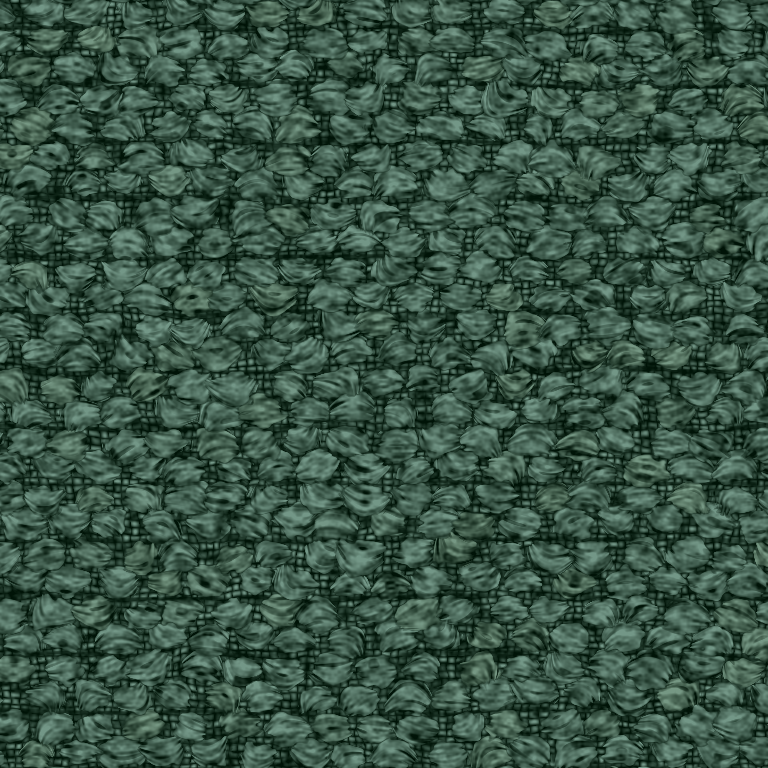
Write a WebGL 1 fragment shader that draws this texture.

```glsl
precision highp float;
// Green boucle cloth: staggered rows of fuzzy wool tufts over a fine dark weave.
// Rows come in pairs split by a thin seam; each tuft is a ragged, bent spindle of
// stretched-noise strands with dark creases, painted over its neighbours.

uniform vec2 u_resolution;

float hash(vec2 p) {
  vec3 q = fract(p.xyx * 0.1031);
  q += dot(q, q.yzx + 33.33);
  return fract((q.x + q.y) * q.z);
}

float noise(vec2 p) {
  vec2 cell = floor(p), f = fract(p);
  f = f * f * (3.0 - 2.0 * f);
  float low = mix(hash(cell), hash(cell + vec2(1.0, 0.0)), f.x);
  float high = mix(hash(cell + vec2(0.0, 1.0)), hash(cell + 1.0), f.x);
  return mix(low, high, f.y);
}

// Fine ground weave: short bars of thread, lying and upright in turn
float groundWeave(vec2 p) {
  vec2 drift = vec2(noise(p * 45.0 + 3.0), noise(p * 45.0 + 17.0));
  vec2 thread = p * vec2(92.0, 108.0) + 0.6 * drift;
  vec2 profile = abs(sin(3.14159 * thread));
  float over = mod(floor(thread.x) + floor(thread.y), 2.0);
  vec2 bar = pow(profile + 0.001, mix(vec2(0.3, 1.3), vec2(1.3, 0.6), over));
  float wear = 0.2 + 1.6 * noise(p * vec2(80.0, 120.0) + 9.0);
  return -0.03 + 0.68 * bar.x * bar.y * wear;
}

// Tuft seen from its centre (radius about 1): x is height, y is tone
vec2 tuft(vec2 d, vec2 id) {
  float angle = (hash(id + 11.3) - 0.5) * 1.4;
  float bend = (hash(id + 23.7) - 0.5) * 1.5;
  float c = cos(angle), s = sin(angle);
  vec2 local = vec2(c * d.x + s * d.y, c * d.y - s * d.x);
  float bow = bend * (min(local.x * local.x, 1.3) - 0.3);
  float across = (local.y + bow) / (1.2 - 0.5 * min(local.x * local.x, 1.2));

  vec2 seed = id * 17.0;
  float coarse = noise(vec2(local.x * 1.3, across * 3.4) + seed);
  float fine = noise(vec2(local.x * 2.4, across * 6.2) + seed + 50.0);
  float crease = smoothstep(0.32, 0.14, noise(vec2(local.x * 1.2, across * 3.8) + seed + 130.0));
  float strands = 0.42 * (coarse - 0.5) + 0.66 * (fine - 0.5);

  vec2 bowed = d + vec2(0.0, 0.3 * bow);
  float ragged = (noise(d * 2.3 + seed + 90.0) - 0.5) * 0.9 + (fine - 0.5) * 0.4;
  float height = 1.04 - dot(bowed, bowed) + ragged;

  float tone = 0.40 + 0.36 * sqrt(clamp(height, 0.0, 1.0)) + strands
             - 0.42 * crease + 0.06 * (hash(id + 41.9) - 0.5) + 0.07 * d.y;
  return vec2(height, tone);
}

void main() {
  vec2 p = gl_FragCoord.xy / min(u_resolution.x, u_resolution.y);
  vec2 wobble = vec2(noise(p * 12.0), noise(p * 12.0 + 31.0)) - 0.5;
  vec2 cloth = p + wobble * 0.008;
  float tone = groundWeave(cloth);
  float warmth = 0.0;
  vec2 grid = cloth * vec2(16.8, 27.0);

  // Thin seam between the pairs of rows, broken along its length
  float seamDistance = abs(mod(grid.y + 1.0, 2.0) - 1.0);
  float seam = 1.0 - smoothstep(0.02, 0.10, seamDistance);
  float seamBreak = noise(vec2(p.x * 30.0, floor(grid.y * 0.5 + 0.5) * 7.0));
  seam *= smoothstep(0.15, 0.7, seamBreak);
  tone *= 1.0 - 0.75 * seam;

  // Tufts, painted in a fixed order so that each covers the ones before it
  for (int j = -1; j <= 1; j++) {
    float row = floor(grid.y) + float(j);
    float upper = mod(row, 2.0);
    float shift = 0.5 * upper + 0.7 * hash(vec2(floor(row / 2.0), 5.0));
    float column = floor(grid.x - shift);
    for (int i = -1; i <= 1; i++) {
      vec2 id = vec2(column + float(i), row) + 40.0;
      vec2 jitter = vec2(hash(id), hash(id + 7.1)) - 0.5;
      vec2 centre = vec2(column + float(i) + shift + 0.5, row + mix(0.55, 0.45, upper));
      centre += jitter * vec2(0.28, 0.22);
      vec2 size = vec2(0.45, 0.55) * (0.88 + 0.24 * hash(id + 3.3));
      vec2 wool = tuft((grid - centre) / size, id);

      float shadow = smoothstep(-0.22, 0.0, wool.x);
      float cover = smoothstep(0.0, 0.2, wool.x);
      tone = mix(tone * (1.0 - 0.4 * shadow), wool.y, cover);
      warmth = mix(warmth, smoothstep(0.7, 1.0, hash(id + 61.0)), cover);
    }
  }
  tone *= 1.0 - 0.2 * seam;

  // Loose fibres and grain over everything
  tone += 0.26 * (noise(p * vec2(120.0, 230.0)) - 0.5);
  tone += 0.26 * (noise(p * 240.0 + 70.0) - 0.5);
  tone = 0.55 + 1.06 * (tone - 0.49);

  vec3 deepGreen = vec3(0.02, 0.10, 0.05);
  vec3 paleGreen = vec3(0.38, 0.51, 0.45);
  vec3 colour = mix(deepGreen, paleGreen, clamp(tone, -0.06, 1.2));
  colour += warmth * vec3(0.012, 0.004, -0.014) * clamp(tone, 0.0, 1.0);
  gl_FragColor = vec4(colour, 1.0);
}
```
